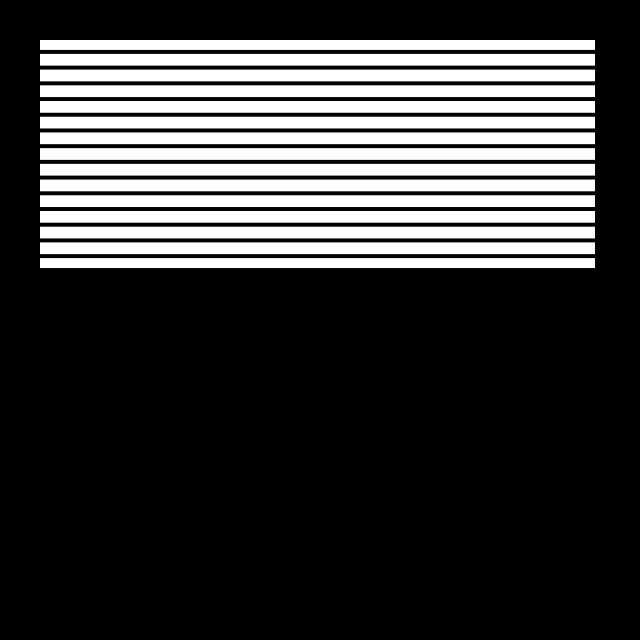
A three.js fragment shader for this background:

```glsl
// Draws a white panel on black, ruled by evenly spaced thin black lines.

#define PANEL_MIN vec2(0.0625, 0.5812)
#define PANEL_MAX vec2(0.9297, 0.9375)
#define LINE_PERIOD 0.024544
#define LINE_WIDTH 0.0062
#define PANEL_COLOR vec3(1.0)
#define BACKGROUND_COLOR vec3(0.0)

varying vec2 vUv;

// Signed distance to an axis-aligned box
float boxDistance(vec2 p, vec2 halfSize) {
  vec2 d = abs(p) - halfSize;
  return length(max(d, 0.0)) + min(max(d.x, d.y), 0.0);
}

// Signed distance to repeated lines, with a gap centred on y = 0
float lineDistance(float y) {
  float offset = mod(y, LINE_PERIOD) - 0.5 * LINE_PERIOD;
  return abs(offset) - 0.5 * LINE_WIDTH;
}

// Coverage of a shape, smoothed over one sample width
float coverage(float signedDistance, float sampleWidth) {
  return clamp(0.5 - signedDistance / sampleWidth, 0.0, 1.0);
}

void main() {
  float sampleWidth = max(fwidth(vUv.y), 0.00001);
  vec2 p = vUv - 0.5 * (PANEL_MIN + PANEL_MAX);

  float panel = coverage(boxDistance(p, 0.5 * (PANEL_MAX - PANEL_MIN)), sampleWidth);
  float lines = coverage(lineDistance(p.y), sampleWidth);

  vec3 color = mix(BACKGROUND_COLOR, PANEL_COLOR, panel * (1.0 - lines));
  gl_FragColor = vec4(color, 1.0);
}
```
